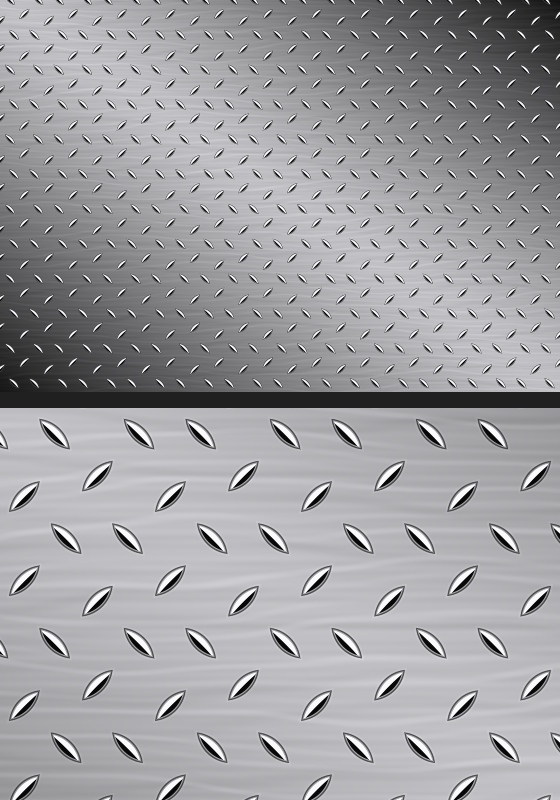
Top, the full canvas; bottom, a detail of the centre.
This texture is drawn by a WebGL 1 fragment shader. Its source:

```glsl
precision highp float;

uniform vec2 u_resolution;

const float TILES_ACROSS = 11.5;
const vec2 TILE = vec2(1.0, 1.431);
const vec3 STEEL_TINT = vec3(0.995, 0.995, 1.015);
const vec3 RIM_DARK = vec3(0.24, 0.24, 0.25);
const vec3 BEVEL_GREY = vec3(0.58, 0.58, 0.59);
const vec3 SHADOW = vec3(0.03, 0.03, 0.035);
const vec3 HIGHLIGHT = vec3(0.98, 0.98, 0.99);

float coverage(float dist, float soft) {
  return 1.0 - smoothstep(-soft, soft, dist);
}

// Signed distance to a pointed lens lying along x
float lens(vec2 p, float halfLength, float halfWidth) {
  float radius = (halfLength * halfLength + halfWidth * halfWidth) / (2.0 * halfWidth);
  return length(vec2(p.x, abs(p.y) + radius - halfWidth)) - radius;
}

// Diagonal sheen: bright between two corners, dark in the others
float sheen(vec2 uv) {
  float d = uv.x + uv.y - 1.0;
  return 0.775 - 0.69 * pow(d * d + 0.003, 0.625);
}

// One set of wavering strands that fade in and out along their length
float strands(vec2 p, float density, float phase) {
  float warp = 0.09 * sin(p.x * 0.9 + p.y * 2.1 + phase)
             + 0.03 * sin(p.x * 2.3 - p.y * 3.7 + phase * 2.0)
             + 0.01 * sin(p.x * 5.1 + p.y * 6.3);
  float level = (p.y + warp) * density;
  float ridge = 1.0 - abs(fract(level) - 0.5) * 2.0;
  float fade = 0.55 + 0.45 * sin(p.x * 0.7 + floor(level) * 2.4 + phase);
  return smoothstep(0.4, 0.95, ridge) * fade;
}

// Brushed grain: wavy strands over fine straight scratches
float grain(vec2 p) {
  float scratches = sin(p.y * 71.0) + sin(p.y * 103.0 + 1.3) + sin(p.y * 37.0 + 0.6);
  return 0.05 * strands(p, 9.0, 0.0) - 0.035 * strands(p, 5.3, 1.9) + 0.007 * scratches;
}

// Raised stud on the repeating tile; slant is +1 for rising, -1 for falling
vec3 addStud(vec3 base, vec2 p, vec2 center, float slant, float soft) {
  vec2 d = mod(p - center + 0.5 * TILE, TILE) - 0.5 * TILE;
  d.x *= slant;
  vec2 q = vec2(d.x + d.y, d.y - d.x) * 0.70711;
  float rim = lens(q, 0.148, 0.052);
  float bevel = lens(q, 0.134, 0.042);
  float face = lens(q, 0.122, 0.034);
  float lit = smoothstep(-soft, soft, q.y + 0.003 + 0.3 * q.x * q.x);

  vec3 color = mix(base, base * 1.08, 0.6 * coverage(rim - 0.012, soft));
  color = mix(color, mix(RIM_DARK, base * 0.5, 0.5), coverage(rim, soft));
  color = mix(color, mix(BEVEL_GREY, base, 0.5), coverage(bevel, soft));
  return mix(color, mix(SHADOW, HIGHLIGHT, lit), coverage(face, soft));
}

void main() {
  vec2 uv = gl_FragCoord.xy / u_resolution;
  float unitsPerPixel = TILES_ACROSS / u_resolution.x;
  vec2 p = (gl_FragCoord.xy - vec2(0.0, u_resolution.y)) * unitsPerPixel;
  float soft = 0.6 * unitsPerPixel;

  vec3 color = STEEL_TINT * (sheen(uv) + grain(p) * (0.4 + 0.6 * sheen(uv)));

  // Falling pairs alternate wide and narrow; rising studs zigzag between them
  for (int i = 0; i < 4; i++) {
    float row = floor(float(i) * 0.5);
    float side = mod(float(i), 2.0) * 2.0 - 1.0;
    vec2 falling = vec2(0.496 + side * mix(0.289, 0.21, row), row * 0.5 * TILE.y);
    vec2 rising = vec2(row * 0.5, 0.5 * TILE.y + side * mix(0.288, 0.428, row));
    color = addStud(color, p, falling, -1.0, soft);
    color = addStud(color, p, rising, 1.0, soft);
  }

  gl_FragColor = vec4(clamp(color, 0.0, 1.0), 1.0);
}
```
